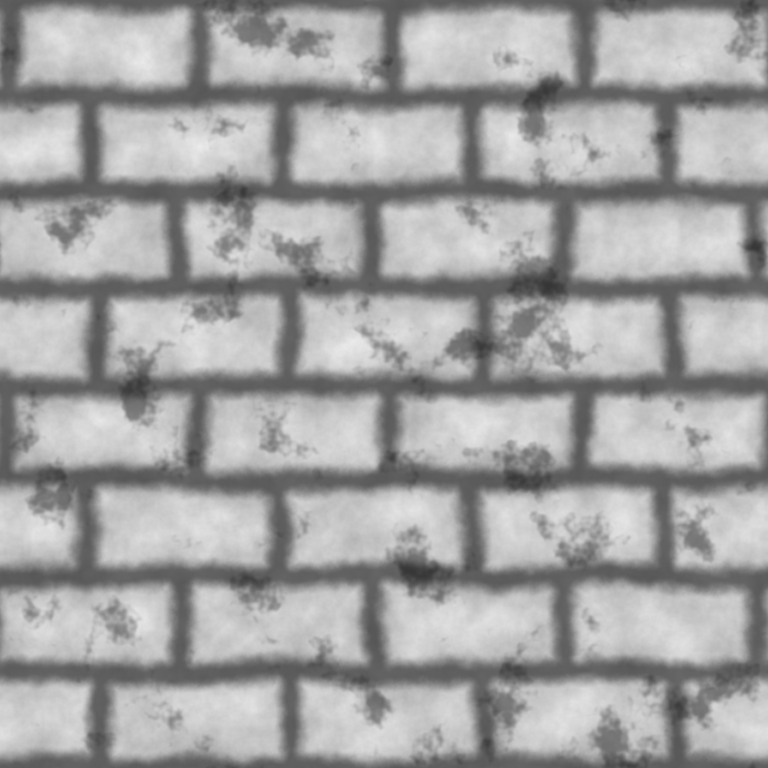
Reproduce this texture procedurally as a WebGL 1 fragment shader.

```glsl
precision highp float;

uniform vec2 u_resolution;

// Unit gradient at a lattice point, wrapped to the given period
vec2 gradientAt(vec2 cell, float period) {
    cell = mod(cell, period);
    float angle = 6.2832 * fract(sin(dot(cell, vec2(127.1, 311.7)) + period * 0.37) * 43758.55);
    return vec2(cos(angle), sin(angle));
}

// Tileable gradient noise, roughly -0.7 to 0.7
float gradientNoise(vec2 p, float period) {
    vec2 i = floor(p);
    vec2 f = p - i;
    vec2 w = f * f * f * (f * (f * 6.0 - 15.0) + 10.0);
    float a = dot(gradientAt(i, period), f);
    float b = dot(gradientAt(i + vec2(1.0, 0.0), period), f - vec2(1.0, 0.0));
    float c = dot(gradientAt(i + vec2(0.0, 1.0), period), f - vec2(0.0, 1.0));
    float d = dot(gradientAt(i + vec2(1.0), period), f - vec2(1.0));
    return mix(mix(a, b, w.x), mix(c, d, w.x), w.y);
}

float fbm(vec2 uv, float period, float gain) {
    float sum = 0.0;
    float amplitude = 1.0;
    for (int octave = 0; octave < 5; octave++) {
        sum += amplitude * gradientNoise(uv * period, period);
        amplitude *= gain;
        period *= 2.0;
    }
    return sum;
}

// Depth inside the nearest brick; zero or less at the joint centres
float brickDepth(vec2 p) {
    float row = mod(7.0 - floor(p.y * 8.0), 8.0);
    float slide = 0.125 * mod(row, 2.0) + 0.014 * cos(1.7 * row) - 0.004;
    vec2 local = fract(vec2((p.x - slide) * 4.0, p.y * 8.0)) - 0.5;
    float radius = 0.02;
    vec2 q = abs(local) * vec2(0.25, 0.125) - vec2(0.125, 0.0625) + radius;
    return radius - length(max(q, 0.0)) - min(max(q.x, q.y), 0.0);
}

void main() {
    vec2 uv = gl_FragCoord.xy / u_resolution;

    // Uneven courses and slightly ragged brick edges
    vec2 warp = vec2(gradientNoise(uv * 9.0, 9.0), gradientNoise(uv * 7.0, 7.0));
    float depth = brickDepth(uv + 0.011 * warp) + 0.006 * fbm(uv, 30.0, 0.5);

    // Soft mortar joints rising to paler brick centres
    float face = smoothstep(0.002, 0.026, depth);
    float shade = mix(0.37, 0.765, face) + 0.055 * smoothstep(0.018, 0.055, depth);

    // Cloudy mottling, weaker in the joints
    shade += mix(0.04, 0.11, face) * fbm(uv, 14.0, 0.6);

    // Dark weathered stains crossing bricks and joints
    float stain = smoothstep(0.2, 0.68, fbm(uv, 8.0, 0.62));
    shade *= 1.0 - 0.42 * stain;

    gl_FragColor = vec4(vec3(clamp(shade, 0.0, 1.0)), 1.0);
}
```
